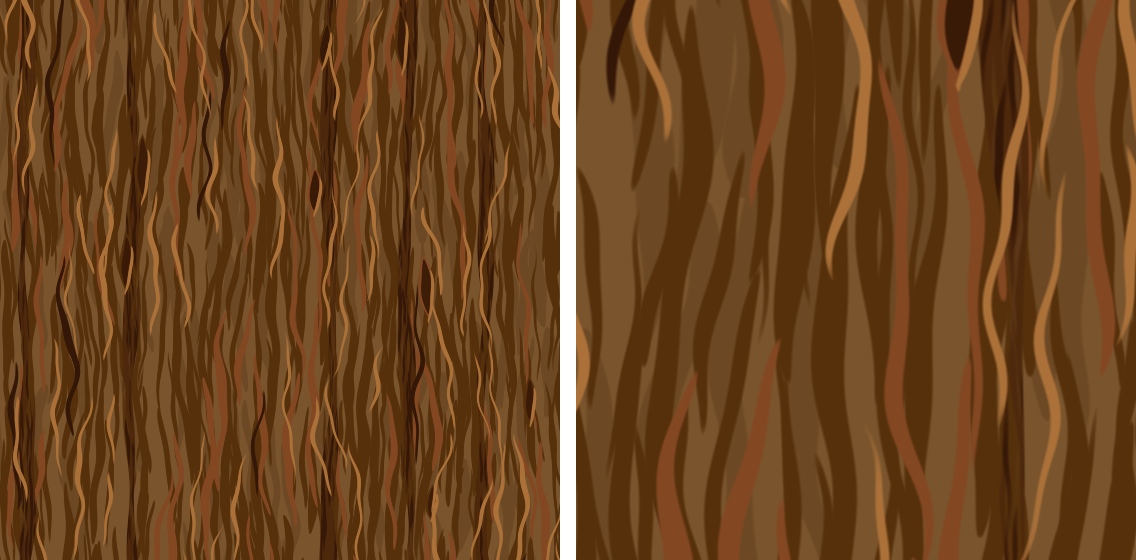
Left: the whole. Right: its middle third, enlarged.
Reproduce this texture procedurally as a Shadertoy shader.

```glsl
// Painted tree bark: wavy vertical grain strokes, dark fissures and small knots.

#define BARK_LIGHT vec3(0.475, 0.330, 0.175)
#define BARK_SHADE vec3(0.425, 0.285, 0.140)
#define GRAIN_BROWN vec3(0.335, 0.190, 0.045)
#define RUST vec3(0.515, 0.280, 0.135)
#define HIGHLIGHT vec3(0.670, 0.445, 0.225)
#define FISSURE_BROWN vec3(0.305, 0.155, 0.045)
#define DEEP_BROWN vec3(0.205, 0.090, 0.025)
#define EDGE_SOFTNESS 0.0011
#define FISSURE_WIDTH 0.0135
#define KNOT_SHARE 0.42

vec4 hash4(vec2 cell, float seed) {
    vec4 s = vec4(dot(cell, vec2(127.1, 311.7)), dot(cell, vec2(269.5, 183.3)),
                  dot(cell, vec2(419.2, 371.9)), dot(cell, vec2(73.7, 157.3)));
    return fract(sin(s + seed * 17.31) * 43758.545);
}

float fill(float d) {
    float soft = max(EDGE_SOFTNESS, 0.6 / iResolution.y);
    return smoothstep(soft, -soft, d);
}

// Coverage of tapered wavy strokes, scattered over a grid of (columns, rows).
float strokes(vec2 p, vec2 grid, float halfWidth, float share, float seed) {
    float ink = 0.0;
    float column = floor(p.x * grid.x);
    for (int i = -2; i <= 2; i++) {
        float col = column + float(i);
        float y = p.y * grid.y + hash4(vec2(col, 0.5), seed).x;
        for (int j = -1; j <= 1; j++) {
            vec2 cell = vec2(col, floor(y) + float(j));
            vec4 r = hash4(cell, seed);
            vec4 q = hash4(cell, seed + 5.7);
            if (r.x > share) continue;
            float t = (y - cell.y - 0.5 - 0.4 * (r.y - 0.5)) / mix(0.3, 0.74, r.z);
            if (abs(t) > 1.0) continue;
            float wiggle = 0.13 * sin(y * (5.0 + 4.0 * q.x) + 6.28 * q.y)
                         + 0.06 * sin(y * 15.0 + 6.28 * q.z);
            float lean = 0.8 * (q.w - 0.5) * t;
            float x = (col + 0.5 + 0.8 * (r.w - 0.5) + wiggle + lean) / grid.x;
            float w = halfWidth * mix(0.6, 1.4, q.z) * sqrt(1.0 - t * t);
            w *= 1.0 + 0.2 * sin(y * 9.0 + 6.28 * q.x);
            ink = max(ink, fill(abs(p.x - x) - w) * smoothstep(0.0, 0.002, w));
        }
    }
    return ink;
}

// Full-height cracks with uneven width.
float fissures(vec2 p) {
    float ink = 0.0;
    for (int i = 0; i < 5; i++) {
        float n = float(i);
        float x = n < 1.5 ? 0.045 + 0.19 * n : 0.59 + 0.137 * (n - 2.0);
        x += 0.005 * sin(p.y * 8.0 + n * 2.4) + 0.0025 * sin(p.y * 23.0 + n * 4.1);
        float w = 0.72 + 0.3 * sin(p.y * 9.0 + n * 3.7) + 0.15 * sin(p.y * 31.0 + n);
        ink = max(ink, fill(abs(p.x - x) - FISSURE_WIDTH * w));
    }
    return ink;
}

// Lens-shaped knots: rust or brown collar, dark core, bright lip on the right.
vec3 paintKnots(vec3 color, vec2 p) {
    vec2 grid = vec2(6.0, 5.0);
    vec2 cell = floor(p * grid);
    vec4 r = hash4(cell, 41.0);
    vec4 q = hash4(cell, 47.0);
    if (r.x > KNOT_SHARE) return color;
    vec2 d = p - (cell + 0.5 + 0.4 * (r.yz - 0.5)) / grid;
    float halfHeight = mix(0.018, 0.055, r.w);
    float t = d.y / halfHeight;
    d.x -= d.y * 0.2 * (q.x - 0.3) + 0.001 * sin(d.y * 90.0);
    float w = mix(0.006, 0.010, q.y) * (1.0 - t * t);
    float collar = 0.005 * (1.0 - t * t * 0.6);
    vec3 collarColor = q.z > 0.7 ? RUST : GRAIN_BROWN;
    color = mix(color, collarColor, fill(abs(d.x) - w - collar) * step(abs(t), 1.25));
    float core = fill(abs(d.x) - w) * smoothstep(0.0, 0.002, w);
    color = mix(color, mix(DEEP_BROWN, FISSURE_BROWN, 0.5 * q.w), core);
    float along = (t + 0.35) / 0.95;
    float lipWidth = 0.003 * sqrt(max(0.0, 1.0 - along * along));
    float lip = fill(abs(d.x - max(w, -0.003) - 0.003) - lipWidth);
    return mix(color, HIGHLIGHT, lip * smoothstep(0.0, 0.0015, lipWidth));
}

void mainImage(out vec4 fragColor, in vec2 fragCoord) {
    vec2 p = fragCoord / iResolution.xy;
    vec2 g = p;
    g.x += 0.006 * sin(p.y * 9.0 + p.x * 11.0) + 0.003 * sin(p.y * 21.0 - p.x * 17.0);

    // Flat ground with faint broad bands
    vec3 color = mix(BARK_LIGHT, BARK_SHADE, strokes(g, vec2(26.0, 4.0), 0.011, 0.75, 1.0));

    // Grain, from thin to thick, then rust
    color = mix(color, GRAIN_BROWN, strokes(g, vec2(40.0, 5.0), 0.004, 0.75, 2.0));
    color = mix(color, GRAIN_BROWN, strokes(g, vec2(36.0, 3.6), 0.0064, 0.95, 3.0));
    color = mix(color, RUST, strokes(g, vec2(24.0, 3.8), 0.0058, 0.45, 4.0));

    // Fissures filled with fine scratches
    float crack = fissures(p);
    if (crack > 0.0) {
        vec3 inside = mix(FISSURE_BROWN, GRAIN_BROWN, strokes(p, vec2(70.0, 5.0), 0.004, 0.5, 6.0));
        inside = mix(inside, DEEP_BROWN, strokes(p, vec2(130.0, 9.0), 0.0022, 0.75, 7.0));
        inside = mix(inside, BARK_SHADE, 0.55 * strokes(p, vec2(150.0, 14.0), 0.0011, 0.4, 8.0));
        color = mix(color, inside, crack);
    }

    // Scattered dark slits, knots and bright ridges
    color = mix(color, DEEP_BROWN, strokes(g, vec2(18.0, 4.0), 0.0045, 0.09, 9.0));
    color = paintKnots(color, p);
    color = mix(color, HIGHLIGHT, strokes(g, vec2(22.0, 5.0), 0.0034, 0.46, 10.0));
    fragColor = vec4(color, 1.0);
}
```
